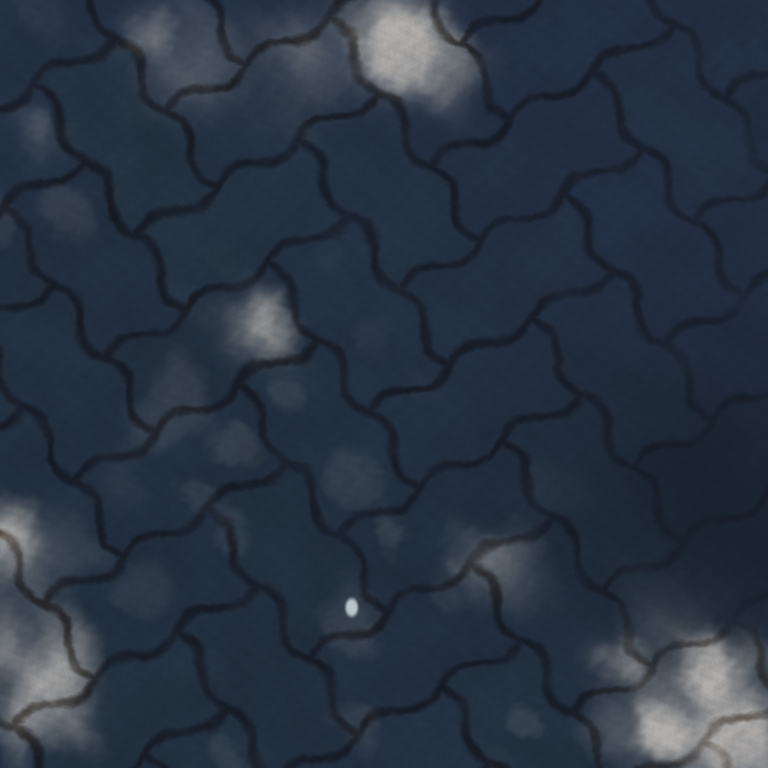
Write a WebGL 1 fragment shader that draws this texture.

```glsl
precision highp float;
// Interlocking zigzag pavers laid in a slanted herringbone, in blue shade with dappled light.
// A sine warp bends a 2:1 herringbone grid, whose soft dark joints come from edge distance;
// light falls through a few broad openings, broken into patches by jittered cellular blobs.

uniform vec2 u_resolution;

// Layout: one paver is two units long and one wide
const vec2 GRID_ORIGIN = vec2(0.388, 0.818);
const vec2 GRID_RIGHT = vec2(0.1058, 0.0622);
const vec2 GRID_DOWN = vec2(0.0661, -0.0980);
const float ZIGZAG = 0.09;
const float JOINT_CORE = 0.01;
const float JOINT_EDGE = 0.088;

// Colours
const vec3 PAVER = vec3(0.134, 0.186, 0.243);
const vec3 PAVER_BLUE = vec3(0.138, 0.184, 0.262);
const vec3 JOINT = vec3(0.083, 0.103, 0.140);
const vec3 JOINT_LIT = vec3(0.300, 0.265, 0.230);
const vec3 SUNLIT = vec3(0.690, 0.680, 0.670);
const vec3 SPECK = vec3(0.720, 0.770, 0.800);

// Light
const vec2 DAPPLE_ACROSS = vec2(0.8, 0.6);
const vec2 DAPPLE_ALONG = vec2(0.6, -0.8);
const vec2 DAPPLE_SCALE = vec2(13.0, 10.0);
const float SCATTER = 0.13;
const vec2 SPECK_CENTRE = vec2(0.458, 0.209);
const vec2 SPECK_RADIUS = vec2(0.011, 0.016);
const float TAU = 6.28319;

float hash(vec2 p) {
  return fract(sin(dot(p, vec2(127.1, 311.7))) * 4375.85);
}

float cross2(vec2 a, vec2 b) {
  return a.x * b.y - a.y * b.x;
}

// Layered sines, each octave turned and bent by the last; about -1 to 1
float mottle(vec2 p) {
  float sum = 0.0;
  float weight = 0.5;
  for (int i = 0; i < 4; i++) {
    sum += weight * sin(p.x + 1.3 * sin(p.y)) * cos(p.y + sum);
    p = mat2(1.2, 1.6, -1.6, 1.2) * p + 2.7;
    weight *= 0.6;
  }
  return sum;
}

// Soft spot stretched along the slant of the light
float pool(vec2 p, vec2 centre, float radius) {
  vec2 d = p - centre;
  d = vec2(dot(d, DAPPLE_ACROSS), 0.8 * dot(d, DAPPLE_ALONG)) / radius;
  return exp(-dot(d, d));
}

// Broad openings in the shade: top, middle and the lower corners
float openings(vec2 p) {
  float top = pool(p, vec2(0.53, 0.94), 0.075) + 0.6 * pool(p, vec2(0.24, 0.93), 0.08);
  top += 0.4 * pool(p, vec2(0.40, 0.91), 0.07) + 0.4 * pool(p, vec2(0.05, 0.83), 0.04);
  float middle = 0.6 * pool(p, vec2(0.34, 0.58), 0.055);
  float left = pool(p, vec2(0.04, 0.12), 0.075) + 0.7 * pool(p, vec2(0.01, 0.28), 0.055);
  float right = pool(p, vec2(0.95, 0.05), 0.11) + 0.5 * pool(p, vec2(0.65, 0.25), 0.055);
  return top + middle + left + right + 0.4 * pool(p, vec2(0.83, 0.10), 0.07);
}

// Elongated blobs of uneven size and strength, 0 to 1
float dapples(vec2 p) {
  vec2 q = vec2(dot(p, DAPPLE_ACROSS), dot(p, DAPPLE_ALONG)) * DAPPLE_SCALE;
  float shade = 1.0;
  for (int j = -1; j <= 1; j++) {
    for (int i = -1; i <= 1; i++) {
      vec2 cell = floor(q) + vec2(float(i), float(j));
      vec2 centre = cell + 0.2 + 0.6 * vec2(hash(cell), hash(cell + 37.0));
      float strength = 0.2 + 0.8 * hash(cell + 13.0);
      float radius = 0.55 + 0.45 * hash(cell + 23.0);
      shade *= 1.0 - strength * (1.0 - smoothstep(0.2 * radius, radius, length(q - centre)));
    }
  }
  return 1.0 - shade;
}

// Distance to the nearest joint in grid units (x), and a paver id (yz)
vec3 herringbone(vec2 p) {
  vec2 cell = floor(p);
  vec2 f = p - cell;
  float part = floor(mod(cell.x + cell.y + 0.5, 4.0));
  float left = part == 3.0 ? 1.0 : f.x;
  float right = part == 2.0 ? 1.0 : 1.0 - f.x;
  float head = part == 1.0 ? 1.0 : f.y;
  float foot = part == 0.0 ? 1.0 : 1.0 - f.y;
  vec2 id = cell - vec2(part == 3.0 ? 1.0 : 0.0, part == 1.0 ? 1.0 : 0.0);
  return vec3(min(min(left, right), min(head, foot)), id);
}

void main() {
  vec2 uv = gl_FragCoord.xy / u_resolution;

  // Canvas to grid, then bend the edges into zigzags
  vec2 d = uv - GRID_ORIGIN;
  vec2 grid = vec2(cross2(d, GRID_DOWN), cross2(GRID_RIGHT, d)) / cross2(GRID_RIGHT, GRID_DOWN);
  vec2 bent = grid + ZIGZAG * vec2(-sin(TAU * grid.y), sin(TAU * grid.x));
  bent += 0.035 * vec2(mottle(grid * 8.0), mottle(grid * 8.0 + 4.0));
  vec3 paver = herringbone(bent);

  // Paver tone, stains and grain
  float stain = mottle(uv * 23.0);
  float grain = mottle(uv * 210.0);
  float blueness = 0.5 * hash(paver.yz) + 0.5 * smoothstep(0.9, 1.6, uv.x + uv.y);
  vec3 colour = mix(PAVER, PAVER_BLUE, blueness);
  colour *= 0.96 + 0.07 * hash(paver.yz + 9.0) + 0.06 * stain + 0.04 * grain;
  colour *= 1.0 - 0.25 * pool(uv, vec2(0.95, 0.32), 0.2);

  // Light with ragged rims, and a faint scatter outside the clear upper right
  vec2 ragged = uv + 0.02 * vec2(mottle(uv * 25.0), mottle(uv * 25.0 + 8.0));
  float patches = dapples(ragged);
  float light = 0.95 * smoothstep(0.06, 1.05, openings(ragged) * (0.6 + 0.65 * patches));
  light += SCATTER * smoothstep(0.5, 1.0, patches) * (1.0 - smoothstep(0.85, 1.2, uv.x + uv.y));
  light = clamp(light * (1.0 + 0.15 * stain + 0.08 * grain), 0.0, 1.0);
  colour = mix(colour, SUNLIT, light);

  // Joints of uneven depth that fade toward the right
  float joint = 1.0 - smoothstep(JOINT_CORE, JOINT_EDGE + 0.03 * stain, paver.x);
  joint *= 0.8 + 0.35 * mottle(uv * 31.0) - 0.25 * smoothstep(0.6, 1.0, uv.x);
  colour = mix(colour, mix(JOINT, JOINT_LIT, light), clamp(joint, 0.0, 1.0));

  // One pale fleck
  float fleck = length((uv - SPECK_CENTRE) / SPECK_RADIUS);
  colour = mix(colour, SPECK, 1.0 - smoothstep(0.45, 1.0, fleck));
  gl_FragColor = vec4(colour, 1.0);
}
```
